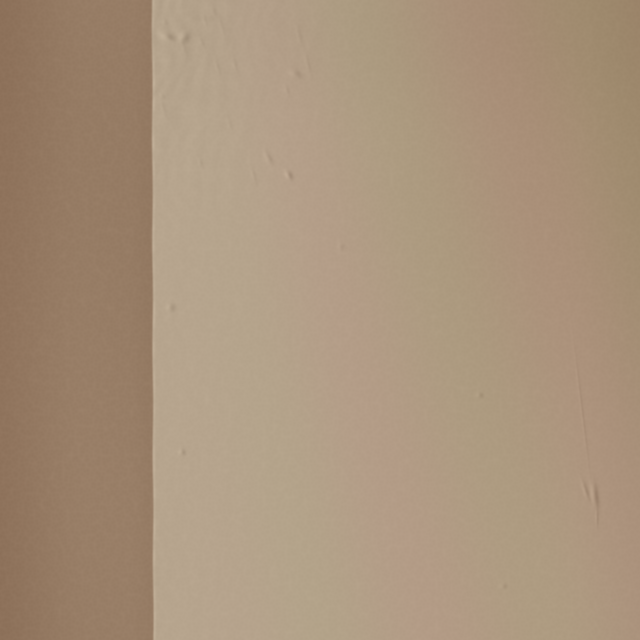
Give the GLSL for this texture, as a Shadertoy shader.

```glsl
float hash(vec2 p) {
    p = fract(p * vec2(0.1031, 0.1137));
    p += dot(p, p.yx + 33.33);
    return fract((p.x + p.y) * p.x * 17.0);
}

// Distance to the nearest jittered cell centre
float cellular(vec2 p) {
    vec2 cell = floor(p);
    float nearest = 2.0;
    for (int j = -1; j <= 1; j++)
        for (int i = -1; i <= 1; i++) {
            vec2 c = cell + vec2(i, j);
            vec2 centre = c + vec2(hash(c + 80.0), hash(c + 151.0));
            nearest = min(nearest, length(p - centre));
        }
    return nearest;
}

// Shaded dent: a dark hollow with a lit rim on its left
float dent(vec2 p, vec2 centre, vec2 size, float lean) {
    vec2 q = p - centre;
    q.x += lean * q.y;
    q /= size;
    vec2 rim = q + vec2(1.5, -0.2);
    return 0.6 * exp(-dot(rim, rim)) - exp(-dot(q, q));
}

// Soft uneven ripples of brushed plaster
float ripples(vec2 p) {
    float bend = 1.5 * sin(p.y * 23.0 + p.x * 11.0) + sin(p.y * 51.0 - p.x * 37.0);
    return sin(p.x * 140.0 + p.y * 24.0 + bend)
         * sin(p.y * 43.0 + 2.0 * sin(p.x * 47.0) + bend)
         + 0.5 * sin(p.x * 263.0 - p.y * 75.0 + 2.0 * bend);
}

vec3 shadedSide(vec2 uv) {
    vec3 c = mix(vec3(0.555, 0.445, 0.355), vec3(0.595, 0.492, 0.4),
                 smoothstep(-0.03, 0.14, uv.x));
    c += 0.006 * sin(uv.y * 6.0 + uv.x * 9.0 - 1.2);
    return c - 0.012 * smoothstep(0.2, 0.238, uv.x);
}

vec3 litSide(vec2 uv) {
    // Falloff away from the corner, stronger towards the top right
    vec3 c = mix(vec3(0.716, 0.646, 0.556), vec3(0.688, 0.602, 0.508),
                 smoothstep(0.24, 0.95, uv.x));
    c -= vec3(0.046, 0.054, 0.062) * smoothstep(0.3, 1.05, uv.x) * smoothstep(0.0, 1.0, uv.y);
    c -= 0.012 * smoothstep(0.75, 1.0, uv.y);
    c -= 0.022 * smoothstep(0.88, 1.03, uv.x);

    // Slanted bands drifting between rose and olive
    float band = cos(17.45 * (uv.x + 0.3 * uv.y - 0.68));
    c += vec3(0.005, -0.007, 0.002) * band * smoothstep(0.25, 0.55, uv.x);

    // Relief, deepest by the corner and at the top
    float roughness = exp(-7.0 * (uv.x - 0.24)) * (0.2 + 0.8 * smoothstep(0.55, 1.0, uv.y));
    float relief = 0.013 * roughness * ripples(uv);

    // Scattered small pits thinning out to the right
    for (int i = 0; i < 16; i++) {
        float n = float(i) * 7.0 + 3.0;
        float across = hash(vec2(n, 19.0));
        vec2 centre = vec2(0.255 + 0.24 * across * across, 0.72 + 0.27 * hash(vec2(n, 47.0)));
        vec2 size = vec2(0.003, 0.005 + 0.011 * hash(vec2(n, 71.0)));
        relief += 0.022 * dent(uv, centre, size, 0.25);
    }

    // Larger marks
    relief += 0.075 * dent(uv, vec2(0.291, 0.940), vec2(0.006, 0.008), -0.3);
    relief += 0.065 * dent(uv, vec2(0.267, 0.942), vec2(0.007, 0.006), 0.5);
    relief += 0.050 * dent(uv, vec2(0.466, 0.884), vec2(0.006, 0.006), 0.4);
    relief += 0.080 * dent(uv, vec2(0.454, 0.726), vec2(0.004, 0.007), 0.3);
    relief += 0.045 * dent(uv, vec2(0.422, 0.753), vec2(0.004, 0.010), 0.4);
    relief += 0.060 * dent(uv, vec2(0.270, 0.519), vec2(0.005, 0.006), 0.0);
    relief += 0.060 * dent(uv, vec2(0.287, 0.293), vec2(0.004, 0.005), 0.0);
    relief += 0.030 * dent(uv, vec2(0.535, 0.614), vec2(0.004, 0.006), 0.0);
    relief += 0.045 * dent(uv, vec2(0.752, 0.382), vec2(0.004, 0.004), 0.0);
    relief += 0.035 * dent(uv, vec2(0.789, 0.084), vec2(0.004, 0.004), 0.0);

    // Chip and hairline scratch on the right
    relief += 0.085 * dent(uv, vec2(0.932, 0.225), vec2(0.004, 0.018), 0.1);
    relief += 0.055 * dent(uv, vec2(0.917, 0.233), vec2(0.003, 0.015), 0.3);
    relief += 0.040 * dent(uv, vec2(0.934, 0.190), vec2(0.002, 0.014), 0.0);
    relief += 0.026 * dent(uv, vec2(0.911, 0.355), vec2(0.002, 0.090), 0.12);
    return c + relief * vec3(1.0, 1.0, 0.95);
}

void mainImage(out vec4 fragColor, in vec2 fragCoord) {
    vec2 uv = fragCoord / iResolution.xy;
    float pixel = 1.0 / iResolution.x;

    // Signed distance from the nearly vertical corner
    float corner = uv.x - (0.2395 - 0.002 * uv.y + 0.0005 * sin(uv.y * 38.0));
    float blur = max(0.0022, pixel);
    vec3 c = mix(shadedSide(uv), litSide(uv), smoothstep(-blur, blur, corner));

    // Worn bright edge along the corner
    float wear = 0.7 + 0.3 * sin(uv.y * 31.0 + 2.0 * sin(uv.y * 83.0));
    c += 0.035 * wear * exp(-pow((corner - 0.002) / 0.0025, 2.0));

    // Fine and coarse mottling
    float grain = cellular(uv * 170.0) - 0.5 + 0.6 * (cellular(uv * 75.0 + 9.0) - 0.5);
    c += grain * mix(0.016, 0.012, step(0.0, corner));
    fragColor = vec4(c, 1.0);
}
```
